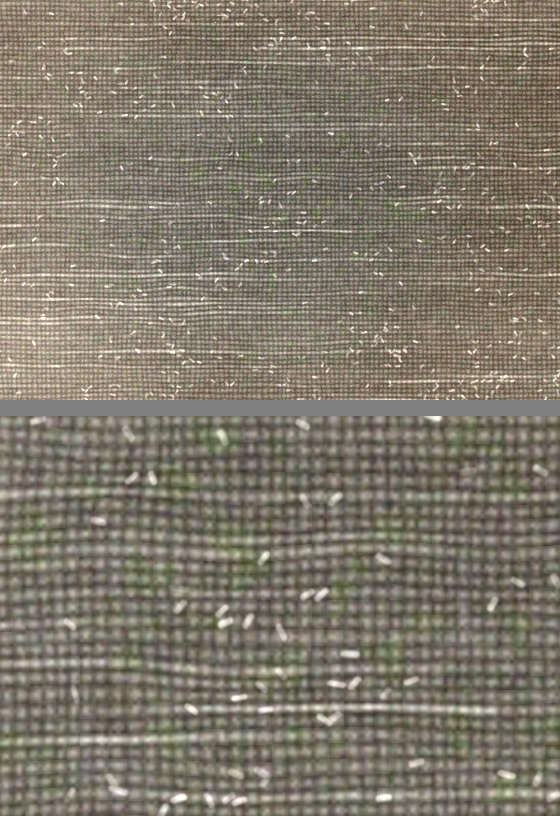
Top, the full canvas; bottom, a detail of the centre.
Write a Shadertoy shader that draws this texture.

```glsl
// Worn brown-grey canvas cloth: coarse plain weave with pale slub threads and flecks.
#define THREADS 83.0      // threads per canvas height
#define BASE_TONE 0.43
#define WEAVE_DEPTH 0.28
#define SLUB_GAIN 0.30
#define FLECK_GAIN 0.34
#define FLECK_DENSITY 0.22
#define GRAIN_GAIN 0.13
#define WARM_TINT vec3(0.060, 0.0, -0.068)
#define GREY_TINT vec3(0.026, 0.003, -0.034)
#define OLIVE_TINT vec3(0.015, 0.025, -0.075)

const float PI = 3.14159;

float hash(vec2 p) {
    vec3 q = fract(p.xyx * vec3(0.1031, 0.1030, 0.0973));
    q += dot(q, q.yzx + 33.33);
    return fract((q.x + q.y) * q.z);
}

float noise(vec2 p) {
    vec2 i = floor(p), f = fract(p);
    f = f * f * (3.0 - 2.0 * f);
    return mix(mix(hash(i), hash(i + vec2(1, 0)), f.x),
               mix(hash(i + vec2(0, 1)), hash(i + vec2(1, 1)), f.x), f.y);
}

float fbm(vec2 p) {
    return 0.55 * noise(p) + 0.3 * noise(p * 2.1 + 17.0) + 0.15 * noise(p * 4.3 + 41.0);
}

// Height of the crossing threads; cells are centred on whole numbers.
float weaveHeight(vec2 w) {
    vec2 ridge = 0.5 + 0.5 * cos(2.0 * PI * w);
    float weft = ridge.y * (0.60 + 0.40 * ridge.x);
    float warp = ridge.x * (0.50 + 0.50 * ridge.y);
    float weftOnTop = 0.6 + 0.32 * cos(PI * w.x) * cos(PI * w.y);
    return mix(warp, weft, weftOnTop);
}

// Pale stretches of weft, independent for each row and broken along their length.
float slubs(vec2 p, vec2 w) {
    float row = floor(w.y + 0.5);
    float ridge = 0.5 + 0.5 * cos(2.0 * PI * w.y);
    float stretch = noise(vec2(p.x * 3.0 + 50.0 * hash(vec2(row, 3.0)), row * 7.0));
    float wear = 0.35 + 0.9 * noise(vec2(p.x * 45.0, row * 5.0));
    float strength = 0.25 + 0.75 * hash(vec2(row, 11.0));
    return smoothstep(0.52, 0.95, stretch) * wear * strength * ridge;
}

// Short bright fibres at random angles, gathered in clumps and near the edges.
float flecks(vec2 w, vec2 uv) {
    float edge = (1.0 - smoothstep(0.0, 0.28, uv.y)) * (0.3 + 0.7 * uv.x)
               + smoothstep(0.93, 1.0, uv.y)
               + (1.0 - smoothstep(0.0, 0.05, uv.x)) * smoothstep(0.6, 0.8, uv.y);
    vec2 cell = floor(w + 0.5);
    float light = 0.0;
    for (int y = -1; y <= 1; y++)
    for (int x = -1; x <= 1; x++) {
        vec2 id = cell + vec2(x, y) + 200.0;
        float clump = fbm(id * 0.11);
        float chance = FLECK_DENSITY * (0.15 + edge) * smoothstep(0.35, 0.75, clump)
                     + FLECK_DENSITY * 0.6 * smoothstep(0.52, 0.8, clump) + 0.015;
        vec2 shift = vec2(hash(id + 5.0), hash(id + 9.0)) - 0.5;
        vec2 q = w + 200.0 - id - 0.7 * shift;
        float angle = (hash(id + 23.0) - 0.5) * 2.4;
        vec2 along = vec2(cos(angle), sin(angle));
        float t = clamp(dot(q, along), -0.35, 0.35);
        float stroke = 1.0 - smoothstep(0.08, 0.36, length(q - along * t));
        float glow = 0.5 + 0.7 * hash(id + 31.0);
        light = max(light, step(hash(id), chance) * stroke * glow);
    }
    return light;
}

void mainImage(out vec4 fragColor, in vec2 fragCoord) {
    vec2 uv = fragCoord / iResolution.xy;
    vec2 p = fragCoord / iResolution.y;

    // Slightly wandering thread grid
    vec2 wander = vec2(noise(p * vec2(22.0, 9.0)), noise(p * vec2(9.0, 22.0) + 70.0)) - 0.5;
    vec2 w = p * THREADS + 0.7 * wander;
    vec2 cell = floor(w + 0.5);

    // Broad light: pale left and lower left, dim upper right
    float tone = BASE_TONE;
    tone += 0.13 * (1.0 - smoothstep(0.0, 0.45, uv.x)) * (1.1 - 0.6 * uv.y);
    tone += 0.05 * (1.0 - smoothstep(0.0, 0.5, uv.y));
    tone += 0.06 * smoothstep(0.9, 1.0, uv.y);
    tone -= 0.04 * smoothstep(0.55, 1.0, uv.x) * uv.y;
    tone += 0.08 * (fbm(p * vec2(4.0, 7.0)) - 0.5);

    // Weave, uneven yarn and grain
    tone += WEAVE_DEPTH * (weaveHeight(w) - 0.38);
    tone += 0.07 * (hash(cell + 300.0) - 0.5);
    tone += 0.05 * (hash(vec2(cell.y, 77.0)) - 0.5);
    tone += GRAIN_GAIN * (noise(p * 290.0) - 0.5);
    tone += SLUB_GAIN * slubs(p, w);
    float fleck = flecks(w, uv);
    tone += FLECK_GAIN * fleck;

    // Grey middle, warm rim, scattered olive and fine colour speckle
    float rim = smoothstep(0.12, 0.55, length((uv - vec2(0.47, 0.5)) * vec2(1.0, 0.9)));
    vec3 tint = mix(GREY_TINT, WARM_TINT, rim);
    float olive = smoothstep(0.55, 0.8, fbm(p * 28.0 + 90.0)) * (1.0 - 0.6 * rim);
    tint = mix(tint, OLIVE_TINT, olive * (1.0 - 0.6 * fleck));
    vec3 speckle = vec3(noise(p * 130.0), noise(p * 130.0 + 50.0), noise(p * 130.0 + 95.0)) - 0.5;

    fragColor = vec4(clamp(tone + tint + 0.045 * speckle, 0.0, 1.0), 1.0);
}
```
